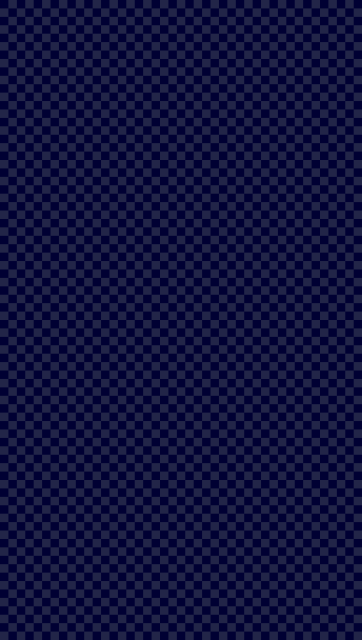
Reproduce this pattern procedurally as a Shadertoy shader.

```glsl
// Draws a fine two-tone navy checkerboard, 76 squares tall and about 43 across.

// Square wave per axis: +1 on even cells, -1 on odd, smoothed over one pixel.
vec2 cellSign(vec2 p, float pixelSize) {
    vec2 edgeDistance = abs(mod(p - 0.5, 2.0) - 1.0) - 0.5;
    return clamp(2.0 * edgeDistance / pixelSize, -1.0, 1.0);
}

void mainImage(out vec4 fragColor, in vec2 fragCoord) {
    // Cell coordinates, counted from the top left corner
    float pixelSize = 76.0 / iResolution.y;
    vec2 p = vec2(fragCoord.x, iResolution.y - fragCoord.y) * pixelSize;

    // The product of both waves alternates the squares
    vec2 s = cellSign(p, pixelSize);
    float lightCoverage = 0.5 - 0.5 * s.x * s.y;

    vec3 navy = vec3(0.0, 0.0, 0.2);
    vec3 slate = vec3(0.135, 0.147, 0.283);
    fragColor = vec4(mix(navy, slate, lightCoverage), 1.0);
}
```
